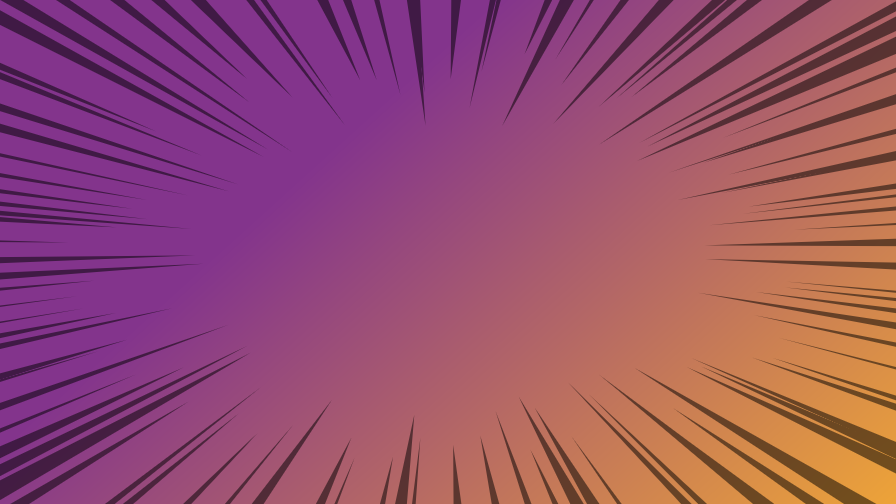
Reproduce this background procedurally as a WebGL 2 fragment shader.

```glsl
#version 300 es
precision highp float;
// Comic-style focus lines over a diagonal purple-to-orange gradient.
// Tapered wedges point at the centre; each starts at a hashed distance
// around an elliptical clearing and widens toward the canvas border.

uniform vec2 u_resolution;
out vec4 fragColor;

const float TAU = 6.2831853;
const float RAY_COUNT = 104.0;
const vec2 FOCUS = vec2(-0.018, 0.005);
const vec2 CLEARING = vec2(0.45, 0.243);
const vec3 PURPLE = vec3(0.515, 0.205, 0.55);
const vec3 ORANGE = vec3(0.93, 0.64, 0.22);
const float INK_SHADE = 0.49;

float hash(float n, float seed) {
    vec2 v = fract(vec2(n, seed) * vec2(0.1031, 0.1137) + 0.37);
    v += dot(v, v.yx + 19.19);
    return fract((v.x + v.y) * v.x * 7.31);
}

// Linear blend across the canvas, flat in the upper left.
vec3 diagonalGradient(vec2 p, vec3 from, vec3 to) {
    float t = dot(p, vec2(0.67, -0.74)) * 0.788 + 0.239;
    return mix(from, to, clamp(t, 0.0, 1.0));
}

// Coverage of one wedge leaving the focus at an angle of the stretched
// space in which the elliptical clearing is a unit circle.
float wedge(vec2 p, vec2 radii, float angle, float tip, float slope, float pixel) {
    vec2 axis = vec2(cos(angle), sin(angle)) * radii;
    float reach = length(axis);
    vec2 dir = axis / reach;
    float along = dot(p, dir) - tip * reach;
    float across = abs(p.x * dir.y - p.y * dir.x);
    float halfWidth = max(along, 0.0) * slope * radii.x * radii.y / (reach * reach);
    float inner = max(across - 0.5 * pixel, -halfWidth);
    float outer = min(across + 0.5 * pixel, halfWidth);
    return clamp((outer - inner) / pixel, 0.0, 1.0);
}

// Union of the jittered wedges near the angle of this point.
float focusLines(vec2 p, vec2 radii, float count, float pixel) {
    vec2 q = p / radii;
    float cell = floor(atan(q.y, q.x) / TAU * count);
    float ink = 0.0;
    for (float k = -2.0; k <= 2.0; k++) {
        float id = mod(cell + k + count, count);
        float angle = (id + 0.5 + 1.3 * (hash(id, 1.0) - 0.5)) / count * TAU;
        float lowerGap = 0.15 * max(-sin(angle), 0.0);
        float tip = 1.0 + lowerGap + 0.65 * hash(id, 2.0);
        float slope = mix(0.014, 0.037, hash(id, 3.0));
        ink = max(ink, wedge(p, radii, angle, tip, slope, pixel));
    }
    return ink;
}

void main() {
    vec2 p = (gl_FragCoord.xy - 0.5 * u_resolution) / u_resolution.y;
    float pixel = 1.0 / u_resolution.y;
    vec3 color = diagonalGradient(p, PURPLE, ORANGE);
    float ink = focusLines(p - FOCUS, CLEARING, RAY_COUNT, pixel);
    fragColor = vec4(color * mix(1.0, INK_SHADE, ink), 1.0);
}
```
